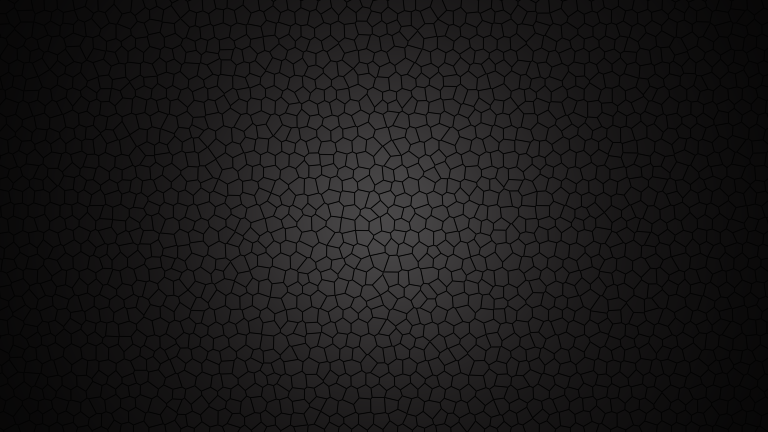
This pattern is drawn by a Shadertoy shader. Its source:

```glsl
vec2 hash2(vec2 p) {
    vec2 q = vec2(dot(p, vec2(127.1, 311.7)), dot(p, vec2(269.5, 183.3)));
    return fract(sin(q) * 43758.5453);
}

// Jittered site of a staggered lattice
vec2 cellSite(vec2 id) {
    vec2 lattice = vec2(id.x + 0.5 * mod(id.y, 2.0), id.y * 0.9);
    return lattice + 0.56 * (hash2(id) - 0.5);
}

// Distance to the nearest cell border; also returns the cell id
float borderDistance(vec2 p, out vec2 cellId) {
    vec2 base = floor(vec2(p.x, p.y / 0.9));
    vec2 nearest = vec2(0.0);
    float best = 100.0;
    for (int y = -2; y <= 2; y++)
    for (int x = -2; x <= 2; x++) {
        vec2 id = base + vec2(x, y);
        vec2 offset = cellSite(id) - p;
        float d = dot(offset, offset);
        if (d < best) {
            best = d;
            nearest = offset;
            cellId = id;
        }
    }

    float border = 100.0;
    for (int y = -2; y <= 2; y++)
    for (int x = -2; x <= 2; x++) {
        vec2 offset = cellSite(cellId + vec2(x, y)) - p;
        vec2 between = offset - nearest;
        if (dot(between, between) > 0.0001)
            border = min(border, dot(0.5 * (offset + nearest), normalize(between)));
    }
    return border;
}

void mainImage(out vec4 fragColor, in vec2 fragCoord) {
    vec2 uv = fragCoord / iResolution.y;
    float aspect = iResolution.x / iResolution.y;

    // Soft grey glow fading to near black
    float radius = length(uv - vec2(0.5 * aspect, 0.5));
    float glow = exp(-pow(radius / 0.42, 1.7));
    float light = 0.044 + 0.24 * glow - 0.018 * smoothstep(0.65, 1.05, radius);
    vec3 tint = mix(vec3(1.03, 0.95, 0.97), vec3(1.0, 0.98, 0.99), glow);

    // Leathery cells split by thin dark seams
    vec2 cellId;
    float border = borderDistance(uv * 30.0, cellId);
    float soft = 30.0 / iResolution.y;
    float cell = smoothstep(0.035 - 0.5 * soft, 0.035 + 0.6 * soft, border);
    float shade = 0.97 + 0.06 * hash2(cellId + 7.0).x;

    vec3 surface = light * tint * shade;
    vec3 seam = vec3(0.008) + 0.06 * surface;
    fragColor = vec4(mix(seam, surface, cell), 1.0);
}
```
